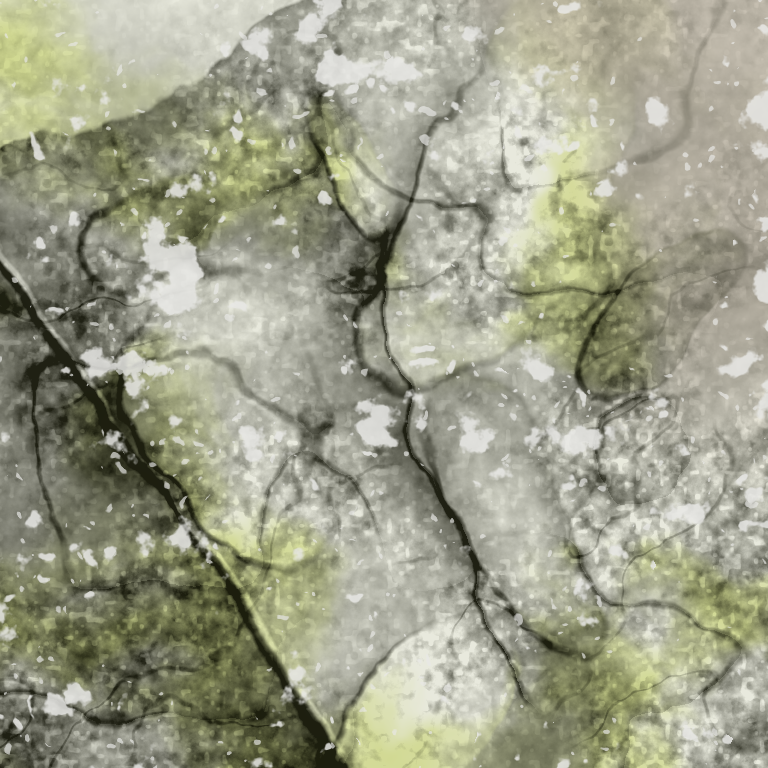
Write a Shadertoy shader that draws this texture.

```glsl
float hash(vec2 p) {
    vec3 q = fract(vec3(p.xyx) * 0.1031);
    q += dot(q, q.yzx + 33.33);
    return fract((q.x + q.y) * q.z);
}

float noise(vec2 p) {
    vec2 i = floor(p), f = fract(p);
    f = f * f * (3.0 - 2.0 * f);
    return mix(mix(hash(i), hash(i + vec2(1, 0)), f.x),
               mix(hash(i + vec2(0, 1)), hash(i + vec2(1, 1)), f.x), f.y);
}

float fbm(vec2 p) {
    float sum = 0.0, amp = 0.5;
    for (int i = 0; i < 5; i++) {
        sum += amp * noise(p);
        p = mat2(1.6, 1.2, -1.2, 1.6) * p + 17.3;
        amp *= 0.5;
    }
    return sum / 0.97;
}

// Thin dark seam around the zero of d
float seam(float d, float width) {
    return 1.0 - smoothstep(0.2 * width, width, abs(d));
}

// Small rounded flakes, one per occupied cell
float flakes(vec2 p, float density) {
    vec2 cell = floor(p);
    vec2 d = fract(p) - 0.35 - 0.3 * vec2(hash(cell + 3.1), hash(cell + 8.7));
    float radius = 0.08 + 0.22 * hash(cell + 5.5);
    return step(1.0 - density, hash(cell)) * (1.0 - smoothstep(radius - 0.08, radius + 0.05, length(d)));
}

const int BOULDERS = 7;
// Centre and radii
const vec4 boulder[BOULDERS] = vec4[](
    vec4(0.87, 0.60, 0.09, 0.10), vec4(0.19, 0.71, 0.06, 0.09),
    vec4(0.33, 0.45, 0.13, 0.20), vec4(0.69, 0.34, 0.08, 0.20),
    vec4(0.57, 0.08, 0.10, 0.11), vec4(0.66, 0.76, 0.14, 0.24),
    vec4(0.45, 0.81, 0.05, 0.09));
// Lean and tone
const vec2 leanTone[BOULDERS] = vec2[](
    vec2(0.5, -0.17), vec2(0.3, -0.07), vec2(-0.2, 0.07), vec2(-0.35, -0.05),
    vec2(0.4, 0.15), vec2(0.4, 0.07), vec2(-0.3, 0.10));

void mainImage(out vec4 fragColor, in vec2 fragCoord) {
    vec2 p = fragCoord / iResolution.y;
    vec2 warp = vec2(fbm(p * 4.0), fbm(p * 4.0 + 9.0)) - 0.5;
    vec2 fine = vec2(fbm(p * 19.0 + 4.0), fbm(p * 19.0 + 31.0)) - 0.5;
    vec2 q = p + 0.13 * warp + 0.018 * fine;
    float patches = fbm(p * 5.0 + 40.0);
    float rough = smoothstep(0.3, 0.65, fbm(q * 6.0 + 70.0));

    // Stains and strata running down to the right
    float tone = 0.69 + 0.5 * (fbm(q * 7.0) - 0.5);
    vec2 along = mat2(0.57, 0.82, -0.82, 0.57) * (q + 0.12 * warp);
    tone += 0.12 * (noise(along * vec2(22.0, 5.0)) - 0.5);

    // Boulders with pale crowns and a shadow on their lower left
    float mossy = 0.0;
    for (int i = 0; i < BOULDERS; i++) {
        vec4 b = boulder[i];
        vec2 d = q - b.xy;
        d.x -= leanTone[i].x * d.y;
        float dist = (length(d / b.zw) - 1.0) * b.z;
        float inside = 1.0 - smoothstep(-0.004, 0.004, dist);
        float side = smoothstep(-0.3, 0.8, dot(normalize(d + 1e-4), vec2(-0.9, -0.4)));
        float crown = leanTone[i].y + 0.10 * smoothstep(0.0, 0.06, -dist) - 0.07;
        tone += inside * crown;
        tone -= (1.0 - inside) * 0.22 * side * exp(-dist * 24.0);
        tone -= seam(dist, 0.007) * (0.05 + 0.22 * side) * smoothstep(0.3, 0.6, patches + 0.2 * side);
        mossy += inside * smoothstep(-0.06, 0.0, dist) * 0.5;
    }

    // Folds and hairline wrinkles
    float fold = noise(q * 7.0 + 12.0) - 0.5;
    tone -= 0.22 * seam(fold, 0.035) * smoothstep(0.45, 0.6, patches);
    tone -= 0.12 * smoothstep(-0.12, 0.0, fold) * step(fold, 0.0) * rough;
    tone -= 0.16 * seam(noise(along * vec2(17.0, 8.0) + 5.0) - 0.5, 0.05) * rough;

    // Smooth warm wash on the upper right
    float wash = smoothstep(0.72, 1.0, p.x + 0.35 * (p.y - 0.6) + 0.5 * warp.x) * smoothstep(0.3, 0.65, p.y);
    tone = mix(tone, 0.67 + 0.25 * (patches - 0.5), 0.65 * wash);

    // Pale ledge in the upper left corner
    float ledge = (q.y - 0.77 - 0.62 * q.x) * 0.85;
    float onLedge = smoothstep(-0.004, 0.004, ledge);
    tone -= (1.0 - onLedge) * 0.2 * exp(ledge * 16.0);
    tone = mix(tone, 0.86 + 0.35 * (patches - 0.5), 0.8 * onLedge);

    // Central crack
    float crack = q.x - 0.495 - 0.3 * (0.71 - q.y) - 0.012 * sin(q.y * 26.0);
    float span = smoothstep(0.04, 0.12, q.y) * (1.0 - smoothstep(0.68, 0.76, q.y));
    tone -= span * (0.3 * seam(crack, 0.007) + 0.22 * step(crack, 0.0) * exp(crack * 22.0));

    // Long fault with the dark slab below it
    vec2 faultPoint = p + 0.035 * warp + 0.012 * fine;
    float fault = (faultPoint.x - 0.46 + 0.7 * faultPoint.y) * 0.82;
    float slab = 1.0 - smoothstep(-0.005, 0.005, fault);
    tone -= slab * (0.25 + 0.12 * smoothstep(0.1, 0.4, p.x));
    tone -= (1.0 - slab) * 0.2 * exp(-fault * 20.0) * smoothstep(0.1, 0.5, p.y);
    tone += 0.2 * seam(fault - 0.009, 0.006) * smoothstep(0.4, 0.6, noise(p * 24.0));
    tone -= 0.42 * seam(fault, 0.004 + 0.010 * noise(p * 15.0));

    // Grit, dark pits and pale flecks
    float gritty = (0.35 + 0.65 * rough) * (1.0 - 0.6 * wash) * (1.0 - 0.6 * onLedge);
    tone += gritty * 0.55 * (fbm(p * 75.0) - 0.5);
    tone -= gritty * 0.17 * smoothstep(0.58, 0.78, fbm(p * 48.0 + 21.0));
    tone += gritty * 0.16 * smoothstep(0.62, 0.85, noise(p * 130.0));

    // Rock colour with moss and warm tints
    tone = clamp(tone, 0.12, 0.91);
    vec3 color = vec3(tone, tone + 0.004, tone - 0.045);
    float moss = smoothstep(0.5, 0.72, fbm(q * 5.0 + 55.0) + 0.14 * mossy + 0.05 * slab);
    moss *= (1.0 - 0.8 * wash) * (0.5 + 0.5 * rough);
    color = mix(color, color * vec3(0.90, 0.93, 0.66), moss);
    color = mix(color, color * vec3(1.02, 0.98, 0.97), wash);

    // White lichen splashes and scattered flakes
    float cluster = fbm(p * 4.5 + 90.0) - 0.5;
    float splash = smoothstep(0.68, 0.76, fbm(p * 21.0 + 6.0) + 0.45 * cluster);
    splash = max(splash, flakes(p * 30.0 + 2.0 * fine, 0.10 + 0.3 * cluster));
    splash = max(splash, 0.8 * flakes(p * 62.0 + 3.0 * fine, 0.12 + 0.4 * cluster));
    color = mix(color, vec3(0.91, 0.91, 0.90), 0.85 * splash);

    fragColor = vec4(clamp(color, 0.0, 1.0), 1.0);
}
```
